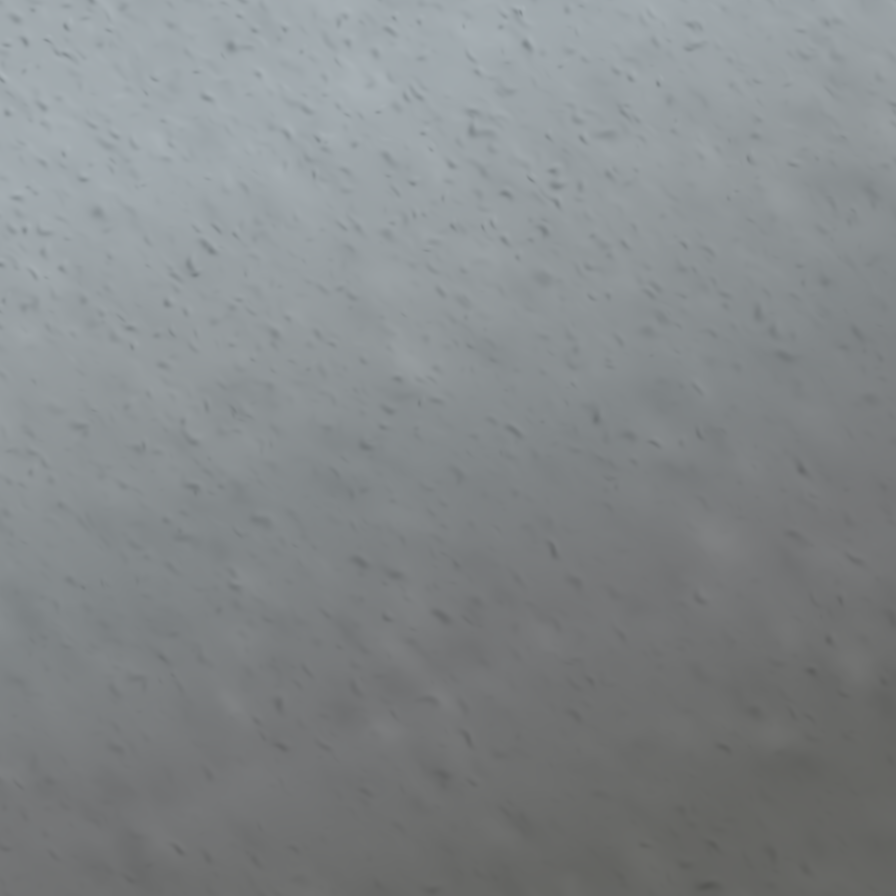
A WebGL 1 fragment shader for this texture:

```glsl
precision highp float;
// Softly lit grey stone: a diagonal light falloff over five grey tones, with
// slanted blurry flecks scattered by jittered cells at several scales.
// Layered sines bend the flecks; pale rims give a slight relief.

uniform vec2 u_resolution;

const vec3 SHADOW = vec3(0.395, 0.398, 0.390);
const vec3 DUSK   = vec3(0.449, 0.454, 0.458);
const vec3 MIDDLE = vec3(0.502, 0.522, 0.530);
const vec3 PALE   = vec3(0.562, 0.586, 0.596);
const vec3 BRIGHT = vec3(0.614, 0.646, 0.662);

const float LIGHT_SLANT = 0.35;     // how much light is lost to the right
const float FLECK_ANGLE = -0.65;    // main direction, radians
const float ANGLE_SPREAD = 0.8;
const float BEND = 0.0022;          // irregularity of the fleck outlines
const float FINE_DEPTH = 0.125;
const float LONG_DEPTH = 0.135;
const float MOTTLE_DEPTH = 0.028;
const float STREAK_DEPTH = 0.022;
const float RIM_LIGHT = 0.22;
const vec2 RIM_OFFSET = vec2(0.004, 0.006);

vec2 hash2(vec2 p) {
  vec2 q = vec2(dot(p, vec2(127.1, 311.7)), dot(p, vec2(269.5, 183.3)));
  return fract(sin(q) * 43758.545);
}

vec2 rotate(vec2 p, float angle) {
  float c = cos(angle), s = sin(angle);
  return vec2(c * p.x + s * p.y, c * p.y - s * p.x);
}

// Layered sines that make straight flecks ragged.
vec2 bend(vec2 p) {
  vec2 w = sin(p.yx * vec2(97.0, 83.0) + p * 41.0);
  w += 0.6 * sin(p.yx * vec2(211.0, 187.0) - p * 139.0 + 1.7);
  return p + BEND * w;
}

// Slow 0..1 variation that gathers flecks into loose groups.
float clusters(vec2 p) {
  float n = sin(p.x * 17.0 + 2.0 * sin(p.y * 11.0)) * sin(p.y * 19.0 - p.x * 7.0);
  n += 0.6 * sin(p.x * 37.0 - p.y * 29.0 + 1.3);
  return smoothstep(-1.2, 1.2, n);
}

// One soft ellipse per jittered cell; size holds half length and half width
// in cells. Few flecks are strong, most are faint.
float flecks(vec2 p, float cells, vec2 size, float density, float seed) {
  vec2 g = p * cells;
  vec2 home = floor(g);
  float sum = 0.0;
  for (int j = -1; j <= 1; j++) {
    for (int i = -1; i <= 1; i++) {
      vec2 cell = home + vec2(float(i), float(j));
      vec2 place = hash2(cell + seed);
      vec2 shape = hash2(cell + seed + 57.3);
      vec2 kind = hash2(cell + seed + 113.9);
      float angle = FLECK_ANGLE + (shape.x - 0.5) * ANGLE_SPREAD;
      vec2 d = rotate(g - cell - place, angle);
      d /= size * mix(0.6, 1.3, shape.y);
      float strength = step(kind.x, density) * mix(0.15, 1.0, kind.y * kind.y);
      sum += strength * exp(-dot(d, d));
    }
  }
  return sum;
}

// Piecewise blend through the five tones, dark to light.
vec3 stoneTone(float light) {
  vec3 c = mix(SHADOW, DUSK, clamp((light + 0.18) / 0.23, -0.15, 1.0));
  c = mix(c, MIDDLE, clamp((light - 0.09) / 0.23, 0.0, 1.0));
  c = mix(c, PALE, clamp((light - 0.32) / 0.19, 0.0, 1.0));
  return mix(c, BRIGHT, clamp((light - 0.51) / 0.22, 0.0, 1.15));
}

// Dark flecks: fine and crisp towards the upper left, longer elsewhere.
float darkFlecks(vec2 p, float fineShare) {
  float fine = flecks(p, 50.0, vec2(0.29, 0.16), 0.62, 3.0);
  float longer = flecks(p, 28.0, vec2(0.27, 0.12), 0.58, 19.0);
  return FINE_DEPTH * fine * fineShare + LONG_DEPTH * longer * mix(0.75, 0.5, fineShare);
}

void main() {
  vec2 uv = gl_FragCoord.xy / u_resolution;
  vec2 p = uv * vec2(u_resolution.x / u_resolution.y, 1.0);
  vec2 q = bend(p);

  // Light fading from the upper left to the lower right.
  float light = uv.y - LIGHT_SLANT * uv.x;
  light += 0.03 * sin(uv.x * 5.0 + uv.y * 3.0) * sin(uv.y * 6.0 + 0.5);
  vec3 color = stoneTone(light);

  // Flecks, with pale rims on their lit side.
  float fineShare = mix(0.2, 1.0, smoothstep(0.0, 0.9, light));
  float group = mix(0.45, 1.15, clusters(p));
  float dark = darkFlecks(q, fineShare);
  float rim = darkFlecks(q - RIM_OFFSET, fineShare);
  float relief = dark - RIM_LIGHT * max(rim - dark, 0.0);

  // Faint mottling, both lighter and darker: broad patches and small streaks.
  float mottle = flecks(q, 15.0, vec2(0.50, 0.26), 0.8, 41.0)
               - flecks(q, 18.0, vec2(0.50, 0.26), 0.8, 71.0);
  float streaks = flecks(q, 38.0, vec2(0.45, 0.18), 0.8, 97.0)
                - flecks(q, 41.0, vec2(0.45, 0.18), 0.8, 151.0);

  color -= relief * group * mix(0.6, 1.0, smoothstep(-0.2, 0.6, light));
  color += MOTTLE_DEPTH * mottle + STREAK_DEPTH * streaks * fineShare;
  color += 0.008;  // makes up for the light taken by the flecks
  gl_FragColor = vec4(clamp(color, 0.0, 1.0), 1.0);
}
```
